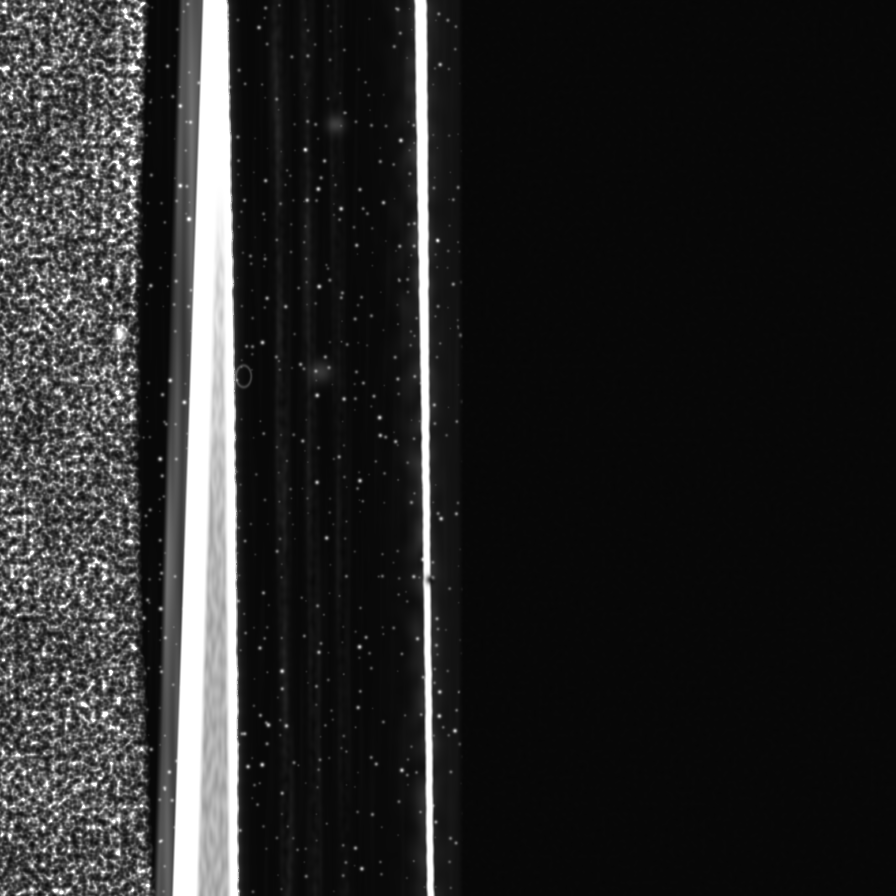
Reproduce this texture procedurally as a WebGL 1 fragment shader.

```glsl
precision highp float;
// Dark-field view of a layered edge: grainy slab, bright wedge beam, thin glowing line, black void.

uniform vec2 u_resolution;

#define GRAIN_SCALE 125.0
#define GRAIN_LEVEL 0.29
#define GRAIN_CONTRAST 1.9
#define SPECK_CELLS 46.0
#define SPECK_CHANCE 0.30
#define STREAK_LEVEL 0.075
#define HAZE_LEVEL 0.32
#define WEDGE_GREY 0.69
#define VOID_LEVEL 0.028
#define VOID_EDGE 0.514

vec2 hash2(vec2 p) {
  vec3 q = fract(vec3(p.xyx) * vec3(0.1031, 0.1030, 0.0973));
  q += dot(q, q.yzx + 33.33);
  return fract((q.xx + q.yz) * q.zy);
}

float gradientDot(vec2 cell, vec2 offset) {
  float angle = 6.2832 * hash2(cell).x;
  return dot(vec2(cos(angle), sin(angle)), offset);
}

float gradientNoise(vec2 p) {
  vec2 i = floor(p), f = fract(p);
  vec2 u = f * f * f * (f * (f * 6.0 - 15.0) + 10.0);
  float low = mix(gradientDot(i, f), gradientDot(i + vec2(1.0, 0.0), f - vec2(1.0, 0.0)), u.x);
  float high = mix(gradientDot(i + vec2(0.0, 1.0), f - vec2(0.0, 1.0)),
                   gradientDot(i + vec2(1.0), f - vec2(1.0)), u.x);
  return mix(low, high, u.y);
}

// One soft dot in some of the cells of a grid, kept inside its cell.
float specks(vec2 p, float chance, float radius) {
  vec2 cell = floor(p);
  vec2 pick = hash2(cell + 71.0);
  vec2 center = mix(vec2(radius * 2.0), vec2(1.0 - radius * 2.0), hash2(cell + 19.0));
  float d = length(fract(p) - center) / (radius * mix(0.6, 1.1, pick.y));
  return step(pick.x, chance) * exp(-d * d) * mix(0.25, 1.0, pick.y * pick.y);
}

float blob(vec2 p, vec2 center, float radius) {
  vec2 d = (p - center) / radius;
  return exp(-dot(d, d));
}

// Soft-edged span between two x positions.
float span(float x, float left, float right, float soft) {
  return smoothstep(left - soft, left + soft, x) * (1.0 - smoothstep(right - soft, right + soft, x));
}

float grainSlab(vec2 p) {
  float n = gradientNoise(p * GRAIN_SCALE) + 0.6 * gradientNoise(p * GRAIN_SCALE * 1.9 + 40.0);
  float patches = gradientNoise(p * 13.0 + 5.0);
  float rimOffset = (p.x - 0.147) / 0.017;
  float rim = exp(-rimOffset * rimOffset) * smoothstep(0.62, 0.9, p.y);
  float level = GRAIN_LEVEL * (1.0 + 0.45 * patches + 0.5 * rim) * exp(GRAIN_CONTRAST * n);
  for (int k = 0; k < 3; k++) {
    float layer = float(k);
    level += 0.65 * specks(p * (72.0 + 19.0 * layer) + 31.0 * layer, 0.3, 0.22);
  }
  return level + blob(p, vec2(0.134, 0.627), 0.006);
}

float darkLayer(vec2 p) {
  float fine = gradientNoise(vec2(p.x * 150.0, p.y * 5.0));
  float rough = gradientNoise(p * vec2(130.0, 90.0));
  float lean = p.x - 0.012 * (1.0 - p.y);
  float bands = 0.0;
  for (int k = 0; k < 3; k++) {
    float d = (lean - 0.309 - 0.032 * float(k)) / 0.007;
    bands += exp(-d * d) * (1.0 - 0.2 * float(k));
  }
  float level = 0.032 + STREAK_LEVEL * bands * (0.75 + fine + 0.6 * rough);
  level += 0.025 * max(fine, 0.0);
  level += 0.75 * specks(p * SPECK_CELLS, SPECK_CHANCE, 0.10);
  level += 0.4 * specks(p * SPECK_CELLS * 1.5 + 9.0, SPECK_CHANCE, 0.13);
  level += 0.18 * (blob(p, vec2(0.358, 0.585), 0.012) + blob(p, vec2(0.375, 0.861), 0.010));
  float ring = (length((p - vec2(0.272, 0.580)) / vec2(0.7, 1.0)) - 0.012) / 0.002;
  return level + 0.2 * exp(-ring * ring);
}

void main() {
  vec2 p = gl_FragCoord.xy / u_resolution;
  float down = 1.0 - p.y;
  float ragged = gradientNoise(vec2(p.y * 95.0, 3.5));
  // Background layers
  float voidMask = smoothstep(VOID_EDGE - 0.004, VOID_EDGE + 0.004, p.x);
  float level = mix(darkLayer(p), VOID_LEVEL + 0.006 * gradientNoise(p * 170.0), voidMask);
  float slabEdge = 0.162 - 0.014 * sin(3.1416 * down) + 0.007 * down + 0.004 * ragged;
  level = mix(level, grainSlab(p), 1.0 - smoothstep(slabEdge - 0.004, slabEdge + 0.006, p.x));
  // Beam with its grey haze and the widening wedge inside
  float beamLeft = 0.2266 - 0.034 * down;
  float beamRight = 0.254 + 0.022 * down - 0.010 * down * down + 0.0014 * ragged;
  float haze = span(p.x, beamLeft - 0.025 + 0.006 * down, beamLeft + 0.01, 0.004);
  level += HAZE_LEVEL * haze * (0.85 + 0.6 * gradientNoise(vec2(p.x * 110.0, p.y * 4.0)));
  level = mix(level, 1.0, span(p.x, beamLeft, beamRight, 0.0018));
  level += 0.22 * exp(-max(p.x - beamRight, 0.0) / 0.004) * step(beamRight, p.x);
  float wedge = span(p.x, 0.248 - 0.027 * down, 0.2475 + 0.008 * down, 0.003);
  float wedgeTone = WEDGE_GREY + 0.16 * (1.0 - smoothstep(0.3, 0.7, down))
    + 0.14 * gradientNoise(p * vec2(180.0, 45.0));
  level = mix(level, wedgeTone, wedge * smoothstep(0.2, 0.33, down));
  // Thin line, its uneven glow and the faint strip beside it
  float offset = p.x - (0.4695 + 0.011 * down + 0.0008 * ragged);
  float halfWidth = mix(0.0066, 0.0038, smoothstep(0.0, 0.7, down));
  float cloud = 0.7 + 0.9 * gradientNoise(p * vec2(50.0, 32.0));
  float reach = offset < 0.0 ? 0.014 : 0.008;
  level += 0.33 * cloud * exp(-abs(offset) / reach) * mix(1.0, 0.6, down) * (1.0 - voidMask);
  level += 0.035 * span(p.x, p.x - offset, VOID_EDGE, 0.004);
  level = mix(level, 1.0, 1.0 - smoothstep(halfWidth - 0.002, halfWidth + 0.002, abs(offset)));
  level *= 1.0 - 0.8 * blob(p, vec2(0.4805, 0.353), 0.005);
  gl_FragColor = vec4(vec3(clamp(level, 0.0, 1.0)), 1.0);
}
```
